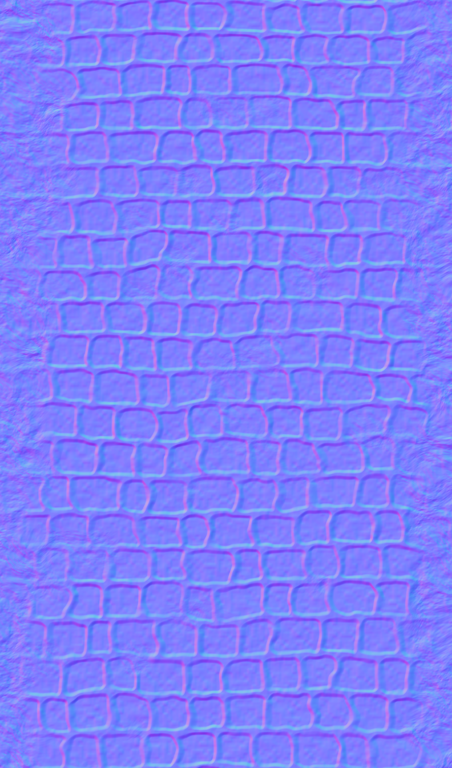
Write a Shadertoy shader that draws this texture map.

```glsl
// Tangent-space normal map of a worn cobblestone path between strips of rough earth.
// Staggered rows of uneven, bevelled stones form a height field with grain and dirt;
// its slopes are then encoded as colour (red = right, green = down, blue = out).

const float ASPECT        = 0.59;    // canvas width over height
const float ROWS          = 22.0;    // stone rows, top to bottom
const float ROW_GROWTH    = 0.078;   // rows get taller toward the bottom
const float STONES        = 11.6;    // stones across the full width
const float JOINT_JITTER  = 0.36;    // uneven stone widths, in stones
const float ROW_WAVE      = 0.24;    // sagging of the rows, in rows
const float RAGGED        = 0.0034;  // chipped stone outlines
const float BEVEL         = 0.0056;  // width of a stone's sloping rim
const float CORNER        = 0.0075;  // corner radius
const float STONE_HEIGHT  = 0.0021;
const float GRAIN_HEIGHT  = 0.0008;
const float DIRT_HEIGHT   = 0.0042;
const float BURIED        = 0.22;    // stone relief left beneath the earth
const vec2  PATH_EDGES    = vec2(0.075, 0.928); // in canvas widths
const float SLOPE_STEP    = 0.001;

float hash(vec2 p) {
    vec3 q = fract(p.xyx * 0.1031);
    q += dot(q, q.yzx + 33.33);
    return fract((q.x + q.y) * q.z);
}

float noise(vec2 p) {
    vec2 i = floor(p), f = fract(p);
    f = f * f * f * (f * (f * 6.0 - 15.0) + 10.0);
    vec2 e = vec2(0.0, 1.0);
    return mix(mix(hash(i), hash(i + e.yx), f.x),
               mix(hash(i + e.xy), hash(i + e.yy), f.x), f.y);
}

float fbm(vec2 p) {
    float sum = 0.0, amp = 0.5;
    for (int k = 0; k < 4; k++) {
        sum += amp * noise(p);
        p = mat2(1.6, 1.2, -1.2, 1.6) * p + 17.3;
        amp *= 0.5;
    }
    return sum;
}

// Position of the upright joint that starts stone i of a row
float joint(float i, float row) {
    return i + JOINT_JITTER * hash(vec2(i, row) + 7.0);
}

// Depth inside the nearest stone, zero along the joints; p.y runs downward
float stoneDepth(vec2 p) {
    vec2 chip = vec2(noise(p * 75.0), noise(p * 75.0 + 40.0)) - 0.5;
    p += RAGGED * chip;
    float v = ROWS * p.y * (1.0 + ROW_GROWTH * (1.0 - p.y));
    v += ROW_WAVE * (noise(p * vec2(14.0, 9.0) + 5.0) - 0.5);
    float row = floor(v);
    v -= row;

    float u = p.x / ASPECT * STONES + 0.5 * mod(row, 2.0) + 0.35 * hash(vec2(row, 3.0));
    u += 0.16 * (noise(p * vec2(30.0, 45.0)) - 0.5);
    float i = floor(u);
    if (u < joint(i, row)) i -= 1.0;
    float left = joint(i, row), right = joint(i + 1.0, row);

    // Arched top edge, gentler rim on the left side
    float across = 2.0 * (u - left) / (right - left) - 1.0;
    float top = v - 0.05 * across * across - 0.06 * hash(vec2(i, row) + 31.0);
    vec2 edge = vec2(min(0.6 * (u - left), right - u) * ASPECT / STONES,
                     min(top, 1.0 - v) / ROWS);
    return CORNER - length(max(CORNER - edge, 0.0));
}

// Earth cover: full in the side strips, ragged at their rims, patchy on the path
float earthCover(vec2 p) {
    float x = p.x / ASPECT;
    float upper = 1.0 - smoothstep(0.15, 0.65, p.y);
    float inside = min(x - PATH_EDGES.x - 0.04 * upper, PATH_EDGES.y - 0.012 * upper - x);
    inside += 0.09 * (fbm(p * 22.0) - 0.47);
    float strip = 1.0 - smoothstep(-0.02, 0.025 + 0.05 * upper, inside);
    float patches = smoothstep(0.66, 0.9, noise(p * vec2(17.0, 21.0) + 60.0));
    return max(strip, 0.6 * patches);
}

float surfaceHeight(vec2 p) {
    float cover = earthCover(p);
    float stone = STONE_HEIGHT * smoothstep(0.0, BEVEL, stoneDepth(p));
    stone *= mix(0.75, 1.1, noise(p * 26.0 + 90.0));
    float grain = GRAIN_HEIGHT * (noise(p * 85.0) + 0.6 * noise(p * 190.0 + 11.0));
    vec2 warp = 0.02 * vec2(noise(p * 25.0), noise(p * 25.0 + 50.0));
    float dirt = DIRT_HEIGHT * fbm((p + warp) * vec2(42.0, 60.0));
    return stone * mix(1.0, BURIED, cover) + grain + dirt * cover;
}

void mainImage(out vec4 fragColor, in vec2 fragCoord) {
    vec2 uv = fragCoord / iResolution.xy;
    vec2 p = vec2(uv.x * ASPECT, 1.0 - uv.y);

    // Central differences give the slope along right and down
    vec2 e = vec2(SLOPE_STEP, 0.0);
    vec2 slope = vec2(surfaceHeight(p + e.xy) - surfaceHeight(p - e.xy),
                      surfaceHeight(p + e.yx) - surfaceHeight(p - e.yx)) / (2.0 * SLOPE_STEP);
    vec3 normal = normalize(vec3(-slope, 1.0));
    fragColor = vec4(0.5 + 0.5 * normal, 1.0);
}
```
